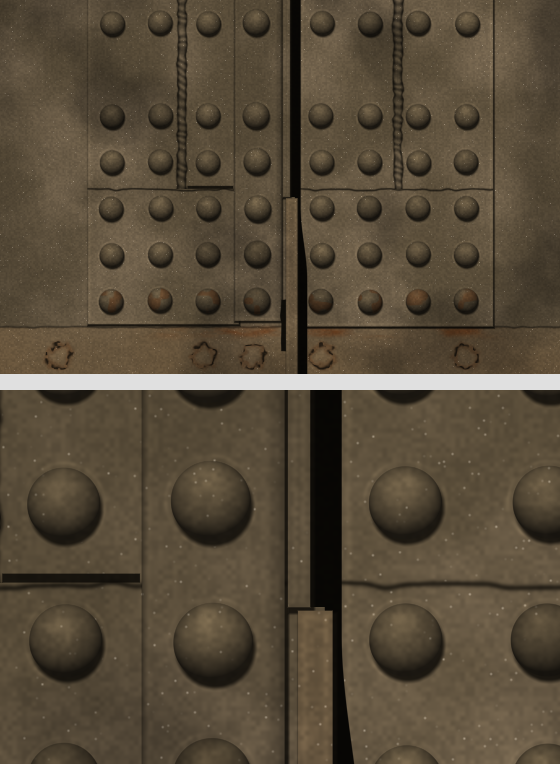
Top: the whole. Bottom: its middle third, enlarged.
A Shadertoy shader for this texture:

```glsl
// Weathered riveted steel plates with weld beads, a dark vertical gap and a rusty lower beam.
const vec3 STEEL = vec3(0.36, 0.31, 0.23);
const vec3 PALE = vec3(0.44, 0.38, 0.295);
const vec3 BROWN = vec3(0.44, 0.35, 0.24);
const vec3 RUST = vec3(0.42, 0.23, 0.10);
const vec3 SHADOW = vec3(0.06, 0.05, 0.033);
const vec2 PITCH = vec2(0.1297, 0.1238);  // rivet spacing

float hash(vec2 p) { return fract(sin(dot(p, vec2(127.1, 311.7))) * 43758.5453); }

float noise(vec2 p) {
    vec2 i = floor(p), f = fract(p);
    f = f * f * (3.0 - 2.0 * f);
    return mix(mix(hash(i), hash(i + vec2(1, 0)), f.x),
               mix(hash(i + vec2(0, 1)), hash(i + vec2(1, 1)), f.x), f.y);
}

float fbm(vec2 p) {
    float sum = 0.0, amp = 0.5;
    for (int i = 0; i < 5; i++) { sum += amp * noise(p); p = p * 2.03 + 17.0; amp *= 0.5; }
    return sum;
}

float fill(float d, float px) { return 1.0 - smoothstep(-px, px, d); }

float line(float d, float width) { return exp(-d * d / (width * width)); }

float box(vec2 p, vec2 lo, vec2 hi) {
    vec2 d = max(lo - p, p - hi);
    return max(d.x, d.y);
}

// Raised plate: drop shadow, body and a thin worn rim
vec3 plate(vec3 col, vec3 body, vec2 p, vec2 lo, vec2 hi, float px) {
    float d = box(p, lo, hi);
    float shade = fill(box(p - vec2(0.002, -0.004), lo, hi) - 0.002, px + 0.001);
    col = mix(col, SHADOW, 0.85 * shade);
    return mix(col, body * (1.0 + 0.1 * line(d + 0.006, 0.003)), fill(d, px));
}

// Vertical bead of overlapping ripples
vec3 weld(vec3 col, vec2 p, float x, float bottom, float px) {
    float u = p.x - x - 0.006 * (noise(vec2(p.y * 38.0, x * 9.0)) - 0.5);
    float halfWidth = 0.009 + 0.005 * noise(vec2(p.y * 75.0, x * 30.0));
    float above = step(bottom, p.y);
    float ripple = sin(p.y * 300.0 + u * 90.0 + 7.0 * noise(p * 32.0));
    float tone = 0.82 + 0.17 * ripple - 0.35 * smoothstep(0.002, 0.012, abs(u));
    col *= mix(1.0, tone, above * fill(abs(u) - halfWidth, px));
    float groove = above * line(abs(u) - halfWidth, 0.0025);
    return mix(col, SHADOW, groove * (0.3 + 0.4 * noise(vec2(u * 40.0, p.y * 60.0))));
}

// Domed head lit from above, with a crescent shadow and paint ring
vec3 rivet(vec3 col, vec2 p, vec2 centre, float radius, float seed, float px) {
    vec2 q = (p - centre) / radius;
    float d = length(q), soft = px / radius;
    col *= 1.0 + 0.16 * line(d - 1.13, 0.06) * noise(q * 2.0 + seed * 30.0);
    col = mix(col, SHADOW, 0.85 * fill(length(q - vec2(0.06, -0.15)) - 1.0, soft + 0.06));
    vec3 normal = vec3(q, sqrt(max(0.0, 1.0 - d * d)));
    float light = max(0.0, dot(normal, normalize(vec3(-0.12, 0.48, 0.85))));
    vec3 head = STEEL * (0.28 + 0.8 * light + 0.12 * pow(light, 12.0));
    head *= 0.86 + 0.2 * fbm(q * 3.0 + seed * 50.0) + 0.1 * seed;
    float rusty = smoothstep(0.55, 0.75, noise(q * 1.6 + seed * 80.0)) * fill(centre.y - 0.26, 0.08);
    head = mix(head, RUST * (0.4 + 0.6 * light), 0.45 * rusty);
    return mix(col, head, fill(d - 1.0, soft));
}

// Corroded stump with a ragged, pitted ring
vec3 stump(vec3 col, vec2 p, vec2 centre, float seed) {
    vec2 q = (p - centre) / 0.034;
    float d = length(q) + 0.5 * (noise(q * 2.5 + seed * 40.0) - 0.5);
    float pits = smoothstep(0.3, 0.7, noise(q * 4.0 + seed * 20.0));
    col = mix(col, RUST * 0.8, 0.35 * line(d - 0.85, 0.25));
    col = mix(col, SHADOW, 0.8 * line(d - 0.9, 0.12) * pits);
    return col * (1.0 + 0.18 * line(d, 0.5) * (q.y + 0.5));
}

void mainImage(out vec4 fragColor, in vec2 fragCoord) {
    vec2 p = fragCoord / iResolution.xy * vec2(1.5, 1.0);
    float px = 0.8 / iResolution.y;
    float wobble = 0.004 * (noise(p * 45.0) - 0.5);
    vec3 steel = mix(STEEL * 0.94, PALE, smoothstep(0.25, 0.75, fbm(p * 6.0)));

    // Wall and lower beam
    vec3 col = steel * (0.88 + 0.16 * noise(p * vec2(9.0, 2.0)));
    float beamTop = p.y - 0.125 - wobble;
    col = mix(col, mix(BROWN, steel, 0.35 + 0.4 * noise(p * 7.0)), fill(beamTop, px));
    col *= 1.0 - 0.4 * line(beamTop, 0.003);
    float rust = line(p.y - 0.112, 0.014) * smoothstep(0.35, 0.7, fbm(p * vec2(9.0, 25.0)));
    col = mix(col, RUST, 0.8 * rust * smoothstep(0.25, 0.65, p.x) * fill(p.x - 1.32, 0.08));

    // Plates, seams and welds
    col = plate(col, steel, p, vec2(0.234, 0.133), vec2(0.64, 1.1), px);
    col = plate(col, steel * 1.03, p, vec2(0.805, 0.127), vec2(1.321, 1.1), px);
    float spans = fill(abs(p.x - 0.7775) - 0.5435, px);
    col = mix(col, SHADOW, 0.7 * spans * line(p.y - 0.493 - wobble * 1.5, 0.0028));
    col = mix(col, SHADOW, 0.9 * fill(box(p, vec2(0.502, 0.495), vec2(0.625, 0.503)), px));
    col = weld(col, p, 0.488, 0.495, px);
    col = weld(col, p, 1.066, 0.495, px);
    vec2 lo = vec2(0.627, 0.142), hi = vec2(0.754, 1.1);
    col = plate(col, steel * 0.97, p, lo, hi, px);
    float edges = 0.35 * exp(-abs(p.x - lo.x) / 0.004) + 0.3 * smoothstep(0.735, hi.x, p.x);
    col *= 1.0 - fill(box(p, lo, hi), px) * edges;

    // Gap and flanges
    float gapLeft = p.y > 0.473 ? 0.757 : 0.79;
    float gapRight = 0.805 + 0.018 * (1.0 - smoothstep(0.25, 0.45, p.y));
    col = mix(col, SHADOW * 0.5, fill(max(gapLeft - p.x, p.x - gapRight), px));
    col = mix(col, SHADOW, fill(box(p, vec2(0.752, 0.06), vec2(0.77, 0.2)) + wobble, px));
    col = plate(col, steel * 0.9, p, vec2(0.757, 0.473), vec2(0.777, 1.1), px);
    col = plate(col, mix(steel, BROWN, 0.4), p, vec2(0.766, -0.1), vec2(0.797, 0.47), px);

    // Two banks of four rivet columns, one row absent, stumps below
    for (int n = 0; n < 10; n++) {
        int bank = n / 5, i = n % 5 - 1;
        float x = (bank == 0 ? 0.299 : 0.861) + PITCH.x * float(i);
        float radius = n == 4 ? 0.0355 : 0.0325;
        for (int j = 0; j < 7; j++) {
            if (i < 0 || j == 5) continue;
            float seed = hash(vec2(n, j));
            vec2 jitter = 0.005 * (vec2(seed, fract(seed * 37.0)) - 0.5);
            col = rivet(col, p, vec2(x, 0.195 + PITCH.y * float(j)) + jitter, radius, seed, px);
        }
        bool worn = bank == 0 ? (i < 0 || i > 1) : (i == 0 || i == 3);
        if (worn) col = stump(col, p, vec2(x - 0.01 * float(1 - bank), 0.047), hash(vec2(n, 9)));
    }

    // Soot, fine grain and pale flecks
    col *= 1.0 - 0.28 * smoothstep(0.5, 0.75, fbm(p * 3.2 + 8.0));
    col *= 0.92 + 0.16 * noise(p * 230.0);
    vec2 cell = floor(p * 170.0);
    vec2 spot = 0.25 + 0.5 * vec2(hash(cell + 3.0), hash(cell + 9.0));
    float fleck = step(0.91, hash(cell)) * fill(length(fract(p * 170.0) - spot) - 0.14, 0.16 + px * 60.0);
    col += fleck * 0.28 * hash(cell + 5.0) * smoothstep(0.15, 0.3, col.g);
    fragColor = vec4(clamp(col, 0.0, 1.0), 1.0);
}
```
